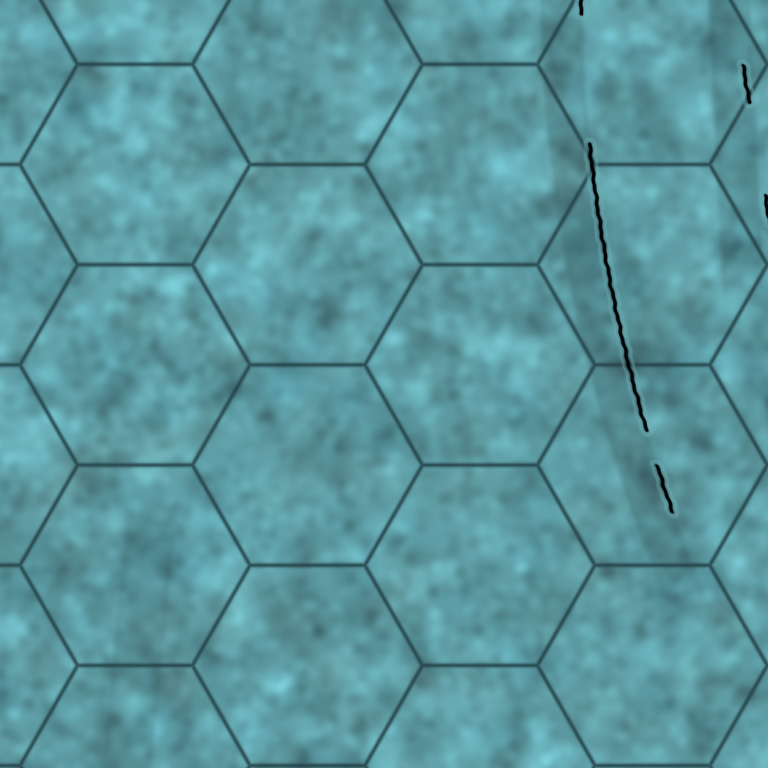
A Shadertoy shader for this pattern:

```glsl
// Weathered teal hexagonal tiles with thin dark joints, mottling, stains and cracks.

const vec2  FIRST_CENTER = vec2(0.1758, 0.7858); // centre of one tile
const float TILE_HEIGHT  = 0.2609;               // flat side to flat side
const float COLUMN_FIT   = 1.0062;               // slight horizontal squeeze
const float JOINT_RADIUS = 0.0027;
const float CRACK_RADIUS = 0.0024;

const vec3 TEAL  = vec3(0.362, 0.605, 0.636);
const vec3 JOINT = vec3(0.145, 0.265, 0.290);
const vec3 HALO  = vec3(0.440, 0.690, 0.710);
const vec3 CRACK = vec3(0.005, 0.015, 0.020);

vec3 hash3(vec2 cell) {
    vec3 p = fract(cell.xyx * vec3(0.1031, 0.1030, 0.0973));
    p += dot(p, p.yxz + 33.33);
    return fract((p.xxy + p.yzz) * p.zyx);
}

// Cellular noise: soft light and dark blobs around jittered cell points.
float blobNoise(vec2 p) {
    vec2 cell = floor(p);
    float sum = 0.0;
    for (int y = -1; y <= 1; y++)
    for (int x = -1; x <= 1; x++) {
        vec2 neighbour = cell + vec2(x, y);
        vec3 rnd = hash3(neighbour);
        vec2 offset = p - neighbour - rnd.xy;
        float falloff = max(0.0, 1.0 - dot(offset, offset));
        sum += falloff * falloff * falloff * (2.0 * rnd.z - 1.0);
    }
    return sum;
}

float mottling(vec2 p) {
    return 0.25 * blobNoise(p * 7.0 + 11.3)
         + 0.30 * blobNoise(p * 15.0 + 37.1)
         + 0.48 * blobNoise(p * 31.0 + 71.7)
         + 0.33 * blobNoise(p * 62.0 + 93.9);
}

// Distance to the nearest joint; height is the tile's flat-to-flat size.
float hexJointDistance(vec2 p, float height) {
    vec2 period = vec2(1.7320508, 1.0) * height;
    vec2 a = mod(p + 0.5 * period, period) - 0.5 * period;
    vec2 b = mod(p, period) - 0.5 * period;
    vec2 q = abs(dot(a, a) < dot(b, b) ? a : b);
    return 0.5 * height - max(q.y, dot(q, vec2(0.8660254, 0.5)));
}

// Coverage of an upright band that fades at both ends.
float stain(float across, float along, float from, float to, float radius) {
    float side = 1.0 - smoothstep(radius - 0.005, radius + 0.005, abs(across));
    return side * smoothstep(from - 0.04, from + 0.04, along)
                * (1.0 - smoothstep(to - 0.12, to + 0.06, along));
}

// Distance to the stretch of a near-vertical curve between two depths.
float crackDistance(float across, float depth, float from, float to) {
    float beyond = max(max(from - depth, depth - to), 0.0);
    return length(vec2(across, beyond));
}

void mainImage(out vec4 fragColor, in vec2 fragCoord) {
    vec2 uv = fragCoord / iResolution.y;
    float pixel = 1.0 / iResolution.y;
    float depth = 1.0 - uv.y;

    // Mottled glaze with a faint drift in hue
    float drift = blobNoise(uv * 19.0 + 151.0);
    vec3 color = TEAL * (1.0 + 0.32 * mottling(uv));
    color += vec3(0.012, 0.0, -0.008) * drift;

    // Stains running down the surface
    float longCurve = uv.x - (0.757 + 0.010 * depth + 0.252 * depth * depth);
    float sideCurve = uv.x - (0.953 + 0.170 * depth);
    float shade = 0.12 * stain(longCurve + 0.026, depth, -0.1, 0.78, 0.027)
                + 0.12 * stain(uv.x - 0.949 - 0.05 * depth, depth, -0.1, 0.42, 0.027)
                + 0.09 * stain(uv.x - 0.263 + 0.098 * depth, depth, 0.68, 1.2, 0.032);
    color *= 1.0 - shade;

    // Joints between tiles
    vec2 gridPos = (uv - FIRST_CENTER) * vec2(COLUMN_FIT, 1.0);
    float joint = hexJointDistance(gridPos, TILE_HEIGHT) / (JOINT_RADIUS + 0.2 * pixel);
    color = mix(color, JOINT, 0.88 * exp(-joint * joint));

    // Broken cracks with a pale rim
    float wobble = 0.0007 * sin(depth * 190.0) + 0.0005 * sin(depth * 410.0);
    float d = crackDistance(longCurve + wobble, depth, -0.1, 0.018);
    d = min(d, crackDistance(longCurve + wobble, depth, 0.188, 0.560));
    d = min(d, crackDistance(longCurve + wobble, depth, 0.607, 0.666));
    d = min(d, crackDistance(sideCurve + wobble, depth, 0.086, 0.133));
    d = min(d, crackDistance(sideCurve + wobble, depth, 0.255, 0.290));
    float rim = (d - 0.0065) / 0.0022;
    color = mix(color, HALO, 0.45 * exp(-rim * rim));
    color = mix(color, CRACK, 1.0 - smoothstep(CRACK_RADIUS - pixel, CRACK_RADIUS + pixel, d));

    fragColor = vec4(clamp(color, 0.0, 1.0), 1.0);
}
```
